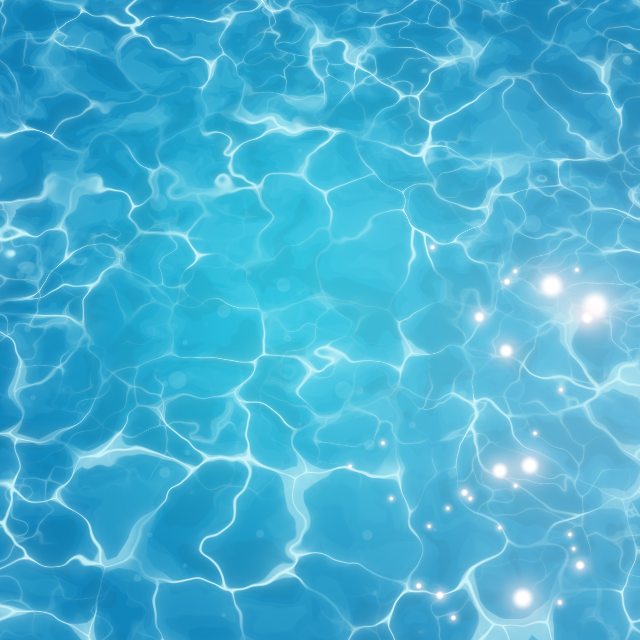
Reproduce this texture procedurally as a WebGL 2 fragment shader.

```glsl
#version 300 es
precision highp float;
// Sunlit pool water: a web of caustic light over blue, with sun glints and soft discs.

uniform vec2 u_resolution;
out vec4 outColor;

const vec3 DEEP = vec3(0.06, 0.52, 0.73);
const vec3 SHALLOW = vec3(0.15, 0.76, 0.87);
const vec3 HAZE = vec3(0.58, 0.84, 0.93);
const vec3 TINT = vec3(0.46, 0.87, 0.95);
const vec3 LIGHT = vec3(0.80, 0.96, 0.98);
const vec3 GLOW = vec3(1.0, 0.93, 0.95);
const vec2 POOL_CENTRE = vec2(0.47, 0.54);
const vec2 HAZE_CENTRE = vec2(0.93, 0.36);
const float CELLS = 7.8;        // light cells across the near edge
const float FINE_SCALE = 1.45;  // size ratio of the faint second web
const float FINE_LIGHT = 0.5;
const int GLINTS = 30;
const int DISCS = 44;

float hash(vec2 p) {
  return fract(sin(dot(p, vec2(127.1, 311.7))) * 43758.5453);
}

vec2 hash2(vec2 p) {
  return vec2(hash(p), hash(p + 41.3));
}

float noise(vec2 p) {
  vec2 i = floor(p), f = fract(p);
  f = f * f * (3.0 - 2.0 * f);
  return mix(mix(hash(i), hash(i + vec2(1, 0)), f.x),
             mix(hash(i + vec2(0, 1)), hash(i + vec2(1, 1)), f.x), f.y);
}

float fbm(vec2 p) {
  return 0.55 * noise(p) + 0.3 * noise(p * 2.1 + 5.0) + 0.15 * noise(p * 4.3 + 11.0);
}

vec2 warp(vec2 p, float swirl) {
  vec2 broad = vec2(noise(p * 0.9 + 3.0), noise(p * 0.9 + 17.0)) - 0.5;
  vec2 small = vec2(noise(p * 2.6 + 29.0), noise(p * 2.6 + 53.0)) - 0.5;
  vec2 ripple = vec2(noise(p * 6.0 + 61.0), noise(p * 6.0 + 83.0)) - 0.5;
  return p + 0.75 * broad + swirl * small + 0.06 * ripple;
}

// Distances to the nearest and second nearest cell borders.
vec2 cellEdges(vec2 p) {
  vec2 cell = floor(p), f = fract(p), home = vec2(0), toHome = vec2(8);
  for (int y = -1; y <= 1; y++)
    for (int x = -1; x <= 1; x++) {
      vec2 o = vec2(x, y), r = o + 0.06 + 0.88 * hash2(cell + o) - f;
      if (dot(r, r) < dot(toHome, toHome)) { toHome = r; home = o; }
    }
  vec2 edges = vec2(8);
  for (int y = -2; y <= 2; y++)
    for (int x = -2; x <= 2; x++) {
      vec2 o = home + vec2(x, y), r = o + 0.06 + 0.88 * hash2(cell + o) - f;
      vec2 gap = r - toHome;
      if (dot(gap, gap) < 0.0001) continue;
      float d = dot(0.5 * (toHome + r), normalize(gap));
      edges = d < edges.x ? vec2(d, edges.x) : vec2(edges.x, min(edges.y, d));
    }
  return edges;
}

// Thin bright lines that swell into translucent shards where they meet.
float caustic(vec2 p, float blur) {
  vec2 e = cellEdges(p);
  float swell = mix(0.05, 0.9, pow(noise(p * 1.6 + 40.0), 2.6));
  float h = max(swell - (e.y - e.x), 0.0) / swell;
  float webbed = e.x - 0.25 * h * h * swell;
  float vary = noise(p * 2.3 + 9.0);
  float width = mix(0.002, 0.024, vary * vary);
  float strength = mix(0.22, 1.0, smoothstep(0.2, 0.75, noise(p * 1.5 + 70.0)));
  float line = 1.0 - smoothstep(width - blur, width + 1.8 * blur, e.x);
  float shard = 1.0 - smoothstep(width - blur, width + blur, webbed);
  float halo = exp(-11.0 * max(webbed, 0.0));
  float node = exp(-16.0 * e.y);
  return strength * (0.36 * line + 0.3 * shard + 0.25 * halo + 0.25 * node);
}

void main() {
  vec2 uv = gl_FragCoord.xy / u_resolution;
  float pixel = 1.0 / u_resolution.y;

  // Base colour of the water, paler toward the sun
  float rim = length((uv - POOL_CENTRE) * vec2(1.1, 1.0));
  vec3 color = mix(SHALLOW, DEEP, smoothstep(0.02, 0.6, rim));
  vec2 toHaze = (uv - HAZE_CENTRE) * vec2(1.0, 0.85);
  color = mix(color, HAZE, 0.6 * exp(-7.0 * dot(toHaze, toHaze)));

  // Water plane, foreshortened toward the top
  vec2 plane = CELLS * vec2((uv.x - 0.5) * (1.0 + 0.4 * uv.y), uv.y * (1.0 + 0.4 * uv.y));
  float blur = CELLS * pixel * (0.8 + 0.5 * uv.y);
  vec2 p = warp(plane, mix(0.22, 0.45, uv.y));

  // Flat patches of tone
  float tone = fbm(p * 1.7 + 90.0);
  float patches = smoothstep(0.5, 0.54, tone) + smoothstep(0.62, 0.66, tone);
  color = mix(color, TINT, patches * mix(0.07, 0.13, uv.y));
  color *= 1.0 - 0.04 * (1.0 - smoothstep(0.36, 0.42, tone));

  // Faint fine web, then the main web
  vec2 fine = warp(plane * FINE_SCALE + 31.0, 0.6);
  float fineMask = smoothstep(0.25, 0.6, noise(plane * 0.7 + 13.0)) * mix(0.7, 1.3, uv.y);
  color = mix(color, LIGHT, FINE_LIGHT * fineMask * caustic(fine, blur * FINE_SCALE));
  color = mix(color, LIGHT, min(caustic(p, blur), 0.96));

  // Soft discs of scattered light
  for (int i = 0; i < DISCS; i++) {
    vec2 seed = vec2(i, 7.0);
    float radius = mix(0.003, 0.014, pow(hash(seed + 2.0), 2.0));
    float d = length(uv - hash2(seed));
    color = mix(color, LIGHT, 0.14 * (1.0 - smoothstep(radius - pixel, radius + pixel, d)));
  }

  // Sun glints, largest near the right side
  for (int i = 0; i < GLINTS; i++) {
    float rank = float(i) / float(GLINTS);
    vec2 r = hash2(vec2(i, 23.0));
    vec2 spot = vec2(0.93 - 0.45 * r.x * sqrt(rank), 0.03 + 0.6 * r.y);
    float radius = 0.0025 + 0.0155 * pow(1.0 - rank, 5.0);
    float d = length(uv - spot) / radius;
    color = mix(color, GLOW, 0.55 * exp(-0.16 * d * d) + 0.14 * exp(-0.6 * d));
    color = mix(color, vec3(1), 1.0 - smoothstep(0.5, 1.5, d));
  }
  outColor = vec4(color, 1.0);
}
```
